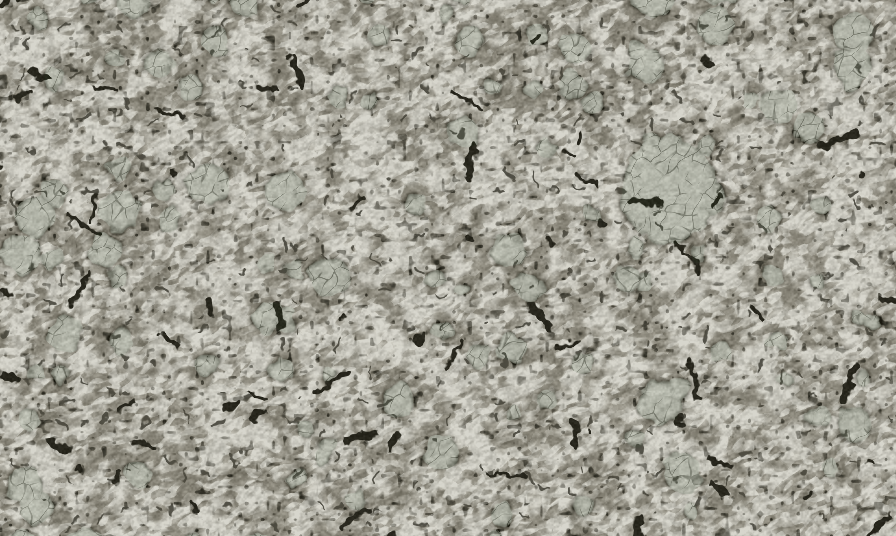
Write a WebGL 2 fragment shader that draws this texture.

```glsl
#version 300 es
precision highp float;
// Thin section of a garnet-bearing rock: pale elongated crystals mottled with
// olive patches, cracked rounded garnets with dark rims, and black ragged flakes.
// Voronoi cells give crystals and cracks; jittered grids scatter the larger parts.
uniform vec2 u_resolution;
out vec4 outColor;

const float PALE_TONE = 0.79;        // brightest crystals
const float PATCH_DEPTH = 0.27;      // darkening of the olive patches
const float GARNET_TONE = 0.715;
const float CRACK_DEPTH = 0.24;
const float RIM_DEPTH = 0.20;
const float FLAKE_TONE = 0.15;
const float SPECK_TONE = 0.27;
const float GARNET_CELL = 0.085;
const float GARNET_SHARE = 0.45;
const float FLAKE_CELL = 0.12;
const float SPECK_CELL = 0.045;
const float FABRIC_ANGLE = 0.42;     // lean of the crystals
const vec2 LARGE_GARNET = vec2(1.245, 0.646);
const vec2 LARGE_SIZE = vec2(0.088, 0.100);
const vec3 STONE_TINT = vec3(0.004, -0.001, -0.038);
const vec3 GARNET_TINT = vec3(-0.004, 0.006, -0.042);

vec2 hash2(vec2 cell) {
  uvec2 v = uvec2(ivec2(cell) + 4096) * 1664525u + 1013904223u;
  for (int i = 0; i < 2; i++) {
    v.x += v.y * 1664525u;
    v.y += v.x * 1664525u;
    v ^= v >> 16u;
  }
  return vec2(v & 65535u) / 65535.0;
}

float noise(vec2 p) {
  vec2 i = floor(p), f = fract(p);
  f = f * f * (3.0 - 2.0 * f);
  float low = mix(hash2(i).x, hash2(i + vec2(1, 0)).x, f.x);
  float high = mix(hash2(i + vec2(0, 1)).x, hash2(i + vec2(1, 1)).x, f.x);
  return mix(low, high, f.y);
}

vec2 noise2(vec2 p) { return vec2(noise(p), noise(p + 71.3)) - 0.5; }

mat2 rotation(float a) { return mat2(cos(a), -sin(a), sin(a), cos(a)); }

// x: distance gap to the second nearest cell, y: random tone softened at borders
vec2 crystals(vec2 p, float soft) {
  vec2 base = floor(p), nearest = vec2(9.0), tone = vec2(0.5);
  for (int k = 0; k < 9; k++) {
    vec2 cell = base + vec2(k % 3 - 1, k / 3 - 1);
    float d = length(cell + hash2(cell) - p), t = hash2(cell + 317.0).y;
    if (d < nearest.x) { nearest = vec2(d, nearest.x); tone = vec2(t, tone.x); }
    else if (d < nearest.y) { nearest.y = d; tone.y = t; }
  }
  float gap = nearest.y - nearest.x;
  return vec2(gap, mix(0.5 * (tone.x + tone.y), tone.x, smoothstep(0.0, soft, gap)));
}

// Signed distance to the garnets, negative inside
float garnets(vec2 p) {
  vec2 q = p + 0.014 * noise2(p * 42.0) + 0.006 * noise2(p * 95.0);
  float d = (length((q - LARGE_GARNET) / LARGE_SIZE) - 1.0) * LARGE_SIZE.x;
  vec2 base = floor(q / GARNET_CELL);
  for (int k = 0; k < 9; k++) {
    vec2 cell = base + vec2(k % 3 - 1, k / 3 - 1);
    vec2 pick = hash2(cell + 901.0);
    float clustering = 0.7 * (noise(cell * 0.45) - 0.5);
    if (pick.x > GARNET_SHARE + clustering) continue;
    vec2 center = (cell + hash2(cell + 533.0)) * GARNET_CELL;
    d = min(d, length(q - center) - mix(0.015, 0.041, pick.y * pick.y));
  }
  return d;
}

// Distance to scattered rods; size holds half length and half width
float rods(vec2 p, float pitch, float share, vec2 size, float seed) {
  float d = 1.0;
  vec2 base = floor(p / pitch);
  for (int k = 0; k < 9; k++) {
    vec2 cell = base + vec2(k % 3 - 1, k / 3 - 1) + seed;
    vec2 pick = hash2(cell), shape = hash2(cell + 211.0);
    if (pick.x > share) continue;
    vec2 r = p - (cell - seed + hash2(cell + 431.0)) * pitch;
    r = rotation(3.0 * (pick.y - 0.5)) * r;
    r.x -= clamp(r.x, -1.0, 1.0) * 0.0 + clamp(r.x, -size.x * shape.x, size.x * shape.x);
    d = min(d, length(r) - size.y * mix(0.5, 1.0, shape.y));
  }
  return d;
}

void main() {
  vec2 p = gl_FragCoord.xy / u_resolution.y;
  float soft = max(0.0016, 0.6 / u_resolution.y);

  // Groundmass: leaning crystals, olive patches and fine grain
  vec2 fabric = rotation(FABRIC_ANGLE) * (p + 0.012 * noise2(p * 30.0));
  vec2 grain = crystals(fabric * vec2(62.0, 108.0), 0.25);
  float fine = noise(fabric * vec2(115.0, 190.0)) - 0.5;
  float dust = noise(p * 290.0) - 0.5;
  float garnet = garnets(p);
  float cover = 0.38 * noise(p * 27.0) + 0.27 * noise(p * 62.0 + 19.0) + 0.35 * grain.y;
  cover += 0.09 * smoothstep(0.025, 0.0, garnet);
  float patches = smoothstep(0.36, 0.72, cover);
  float tone = PALE_TONE - PATCH_DEPTH * patches + 0.17 * fine + 0.09 * dust;
  tone -= 0.28 * smoothstep(0.74, 0.92, noise(p * 98.0 + 37.0));

  // Garnets: pale bodies, branching cracks and broken rims
  float inside = smoothstep(soft, -soft, garnet);
  float gap = crystals(rotation(0.8) * (p + 0.012 * noise2(p * 50.0)) * vec2(30.0, 46.0), 0.2).x;
  float crack = smoothstep(0.10, 0.02, gap) * smoothstep(0.25, 0.6, noise(p * 48.0 + 5.0));
  float body = GARNET_TONE + 0.08 * fine + 0.07 * dust - CRACK_DEPTH * crack;
  tone = mix(tone, body, inside * (0.72 + 0.2 * smoothstep(0.0, -0.03, garnet)));
  float rim = exp(-pow(garnet / 0.0045, 2.0));
  tone -= RIM_DEPTH * rim * smoothstep(0.2, 0.7, noise(p * 70.0 + 83.0));

  // Dark specks and ragged flakes
  vec2 ragged = p + 0.013 * noise2(p * 75.0) + 0.005 * noise2(p * 170.0);
  float speck = rods(ragged, SPECK_CELL, 0.36, vec2(0.011, 0.0036), 57.0);
  float flake = rods(ragged, FLAKE_CELL, 0.62, vec2(0.036, 0.0072), 143.0);
  tone = mix(tone, SPECK_TONE, smoothstep(soft, -soft, speck) * 0.9);
  tone = mix(tone, FLAKE_TONE + 0.06 * dust, smoothstep(soft, -soft, flake));

  vec3 color = clamp(tone, 0.1, 0.84) + mix(STONE_TINT, GARNET_TINT, inside);
  color += vec3(0.008, 0.0, -0.012) * patches * (1.0 - inside) * smoothstep(0.2, 0.4, tone);
  outColor = vec4(color, 1.0);
}
```
